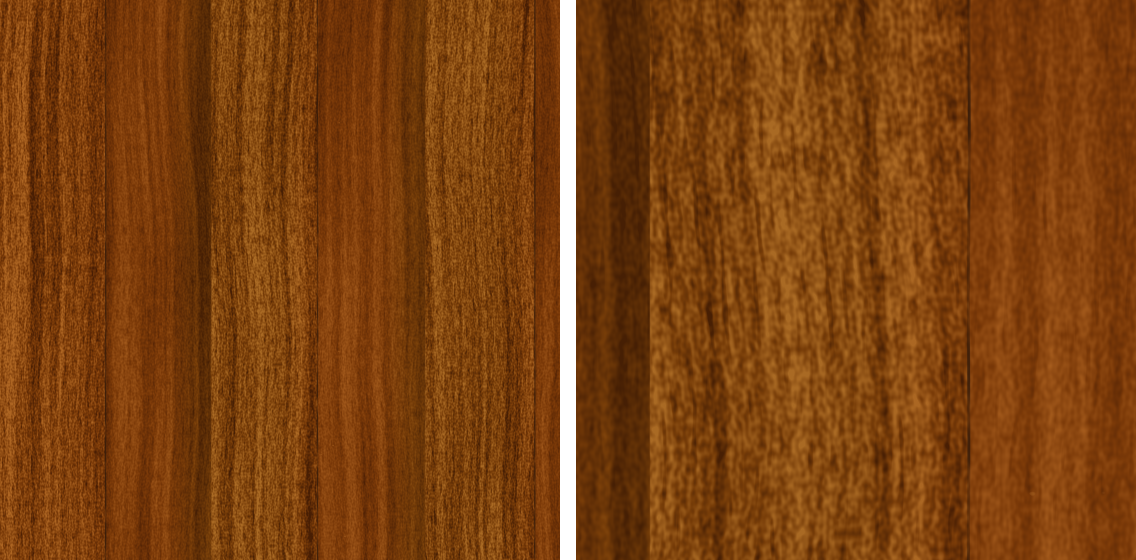
Left, the full canvas; right, a detail of the centre.
Give the GLSL for this texture, as a Shadertoy shader.

```glsl
const vec3 DARK_WOOD = vec3(0.28, 0.12, 0.015);
const vec3 MID_WOOD = vec3(0.475, 0.238, 0.036);
const vec3 LIGHT_WOOD = vec3(0.67, 0.41, 0.15);
const vec3 SEAM_COLOR = vec3(0.19, 0.10, 0.04);
const vec3 RED_TINT = vec3(1.02, 0.95, 0.88);
const vec3 OLIVE_TINT = vec3(0.98, 1.03, 0.95);

vec2 hashGradient(vec2 cell) {
    vec3 q = fract(cell.xyx * vec3(0.1031, 0.1030, 0.0973));
    q += dot(q, q.yzx + 33.33);
    float angle = 6.2832 * fract((q.x + q.y) * q.z);
    return vec2(cos(angle), sin(angle));
}

float gradientNoise(vec2 p) {
    vec2 i = floor(p), f = p - i;
    vec2 w = f * f * f * (f * (f * 6.0 - 15.0) + 10.0);
    float a = dot(hashGradient(i), f);
    float b = dot(hashGradient(i + vec2(1, 0)), f - vec2(1, 0));
    float c = dot(hashGradient(i + vec2(0, 1)), f - vec2(0, 1));
    float d = dot(hashGradient(i + vec2(1, 1)), f - vec2(1, 1));
    return mix(mix(a, b, w.x), mix(c, d, w.x), w.y);
}

// Left edge of a plank; boards widen slightly to the right
float plankEdge(float k) {
    return 0.1885 * k + 0.00002 * k * k * k * k;
}

// Bend the vertical fibres, differently on each plank
vec2 bendGrain(vec2 p, float id) {
    float sway = 0.026 * gradientNoise(vec2(p.x * 2.5 + id * 9.7, p.y * 2.1));
    sway += 0.004 * gradientNoise(vec2(p.x * 9.0 + id * 5.3, p.y * 6.0));
    return vec2(p.x + sway + id * 3.17, p.y + id * 7.31);
}

// Long growth bands; coarse boards also carry thin dark lines
float growthBands(vec2 g, float coarse) {
    float broad = gradientNoise(g * vec2(29.0, 1.1));
    float medium = gradientNoise(g * vec2(66.0, 0.9) + 11.0);
    float fine = gradientNoise(g * vec2(128.0, 1.8) + 37.0);
    float lines = smoothstep(0.05, 0.38, gradientNoise(g * vec2(82.0, 0.8) + 53.0));
    return broad * mix(0.34, 0.18, coarse) + medium * mix(0.22, 0.27, coarse)
         + fine * mix(0.16, 0.24, coarse) - lines * mix(0.06, 0.27, coarse);
}

// Short fibres, dark pores and fine grit
float fibreTexture(vec2 g, float coarse) {
    float fibres = gradientNoise(g * vec2(245.0, 55.0) + 71.0);
    float grit = gradientNoise(g * vec2(330.0, 210.0) + 19.0);
    float pores = smoothstep(0.15, 0.45, gradientNoise(g * vec2(215.0, 34.0) + 83.0));
    return (fibres * 0.38 + grit * 0.42 - pores * 0.22) * mix(0.50, 1.0, coarse);
}

vec3 woodColor(float tone) {
    vec3 lower = mix(DARK_WOOD, MID_WOOD, clamp(tone * 2.0, 0.0, 1.0));
    return mix(lower, LIGHT_WOOD, clamp(tone * 2.0 - 1.0, 0.0, 1.0));
}

// Broken dark gap, with coverage limited to the pixel size
float seamMask(vec2 p, float edge, float pixel) {
    float x = p.x - edge - 0.0008 * gradientNoise(vec2(edge * 40.0, p.y * 9.0));
    float line = 1.0 - smoothstep(0.0007 - 0.5 * pixel, 0.0007 + pixel, abs(x));
    float wear = smoothstep(-0.35, 0.15, gradientNoise(vec2(edge * 70.0, p.y * 32.0)));
    return line * mix(0.3, 0.8, wear);
}

vec3 plankColor(vec2 p, float id) {
    float u = (p.x - plankEdge(id)) / (plankEdge(id + 1.0) - plankEdge(id));
    float coarse = 1.0 - mod(id, 2.0);
    vec2 g = bendGrain(p, id);

    // Coarse boards start pale; smooth boards fade to a dark right side
    float smoothBase = 0.43 + 0.11 * sin(u * 3.1416) - 0.11 * smoothstep(0.5, 0.95, u);
    float coarseBase = 0.67 - 0.13 * smoothstep(0.5, 1.0, u);
    float tone = mix(smoothBase, coarseBase, coarse);
    tone += growthBands(g, coarse) + fibreTexture(g, coarse);
    tone += 0.11 * gradientNoise(g * vec2(8.0, 4.0) + 5.0);

    float olive = mix(smoothstep(0.5, 1.0, u), 0.75 - 0.45 * smoothstep(0.6, 1.0, u), coarse);
    olive *= smoothstep(-0.5, 1.0, id);
    return woodColor(tone) * mix(RED_TINT, OLIVE_TINT, olive);
}

void mainImage(out vec4 fragColor, in vec2 fragCoord) {
    vec2 p = fragCoord / iResolution.xy;
    float pixel = 1.0 / iResolution.x;

    // Blend neighbouring planks across each joint
    vec3 color = plankColor(p, 0.0);
    for (float k = 1.0; k < 6.0; k++) {
        float edge = plankEdge(k);
        float inside = smoothstep(-pixel, pixel, p.x - edge);
        if (inside > 0.0) color = mix(color, plankColor(p, k), inside);
        float gap = mod(k, 2.0) * seamMask(p, edge, pixel);
        color = mix(color, SEAM_COLOR, gap);
    }

    // Rare pale nicks in the finish
    float nick = smoothstep(0.58, 0.68, gradientNoise(p * vec2(95.0, 130.0) + 29.0));
    color = mix(color, LIGHT_WOOD, 0.4 * nick);
    fragColor = vec4(color, 1.0);
}
```
